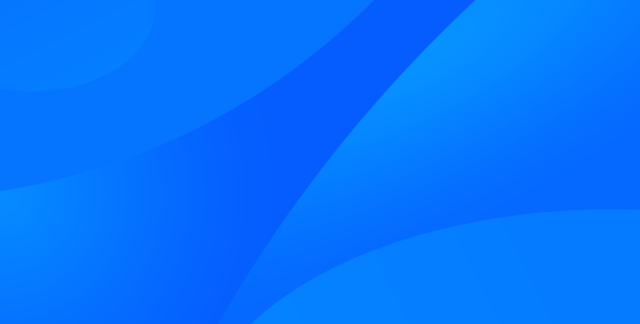
This background is drawn by a Shadertoy shader. Its source:

```glsl
// Overlapping blue curved panels with soft gradients inside them.

// Anti-aliased coverage of an ellipse; equal radii give a circle.
float ellipse(vec2 p, vec2 center, vec2 radii) {
    float d = length((p - center) / radii) - 1.0;
    float w = fwidth(d);
    return 1.0 - smoothstep(-0.6 * w, 0.6 * w, d);
}

// Blue palette driven by its green level.
vec3 blue(float level) {
    return vec3(0.018 + 0.15 * max(level - 0.5, 0.0), level, 1.0);
}

void mainImage(out vec4 fragColor, in vec2 fragCoord) {
    vec2 p = fragCoord / iResolution.y;

    // Deep diagonal band, glowing at the left edge
    float bandFade = smoothstep(-0.2, 0.9, length(p - vec2(0.0, 0.4)));
    vec3 color = blue(mix(0.56, 0.365, bandFade));

    // Broad flat panel at the upper left
    color = mix(color, blue(0.46), ellipse(p, vec2(-0.315, 2.45), vec2(2.064)));

    // Small corner oval, brighter toward its lower right
    float ovalFade = clamp(dot(p - vec2(0.0, 1.0), vec2(0.9, -1.8)), 0.0, 1.0);
    color = mix(color, blue(mix(0.465, 0.505, ovalFade)),
                ellipse(p, vec2(0.097, 0.969), vec2(0.379, 0.251)));

    // Large right panel with an elongated glow along its curved edge
    vec2 q = p - vec2(1.282, 0.846);
    vec2 glow = vec2(dot(q, vec2(0.45, -0.89)), 0.35 * dot(q, vec2(0.89, 0.45)));
    float glowFade = smoothstep(-0.05, 0.6, length(glow));
    color = mix(color, blue(mix(0.578, 0.41, glowFade)),
                ellipse(p, vec2(4.364, -2.117), vec2(4.255)));

    // Low hill at the lower right
    float hillFade = smoothstep(0.7, 2.0, p.x + 0.5 * p.y);
    color = mix(color, blue(mix(0.51, 0.485, hillFade)),
                ellipse(p, vec2(1.885, -0.354), vec2(1.282, 0.708)));

    fragColor = vec4(color, 1.0);
}
```
